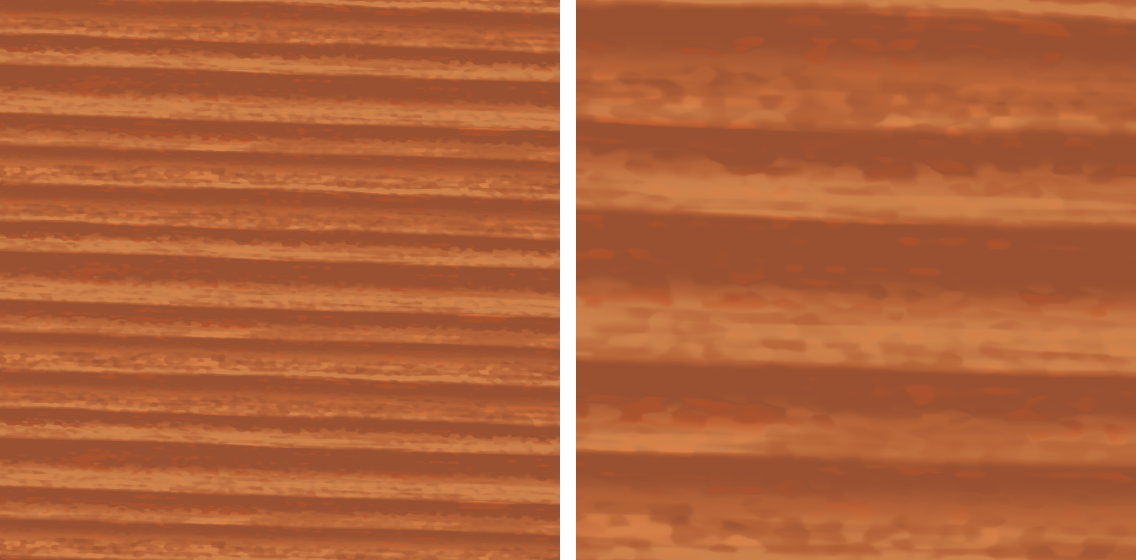
Left: the whole. Right: its middle third, enlarged.
Write a Shadertoy shader that draws this texture.

```glsl
const float TAU = 6.2831853;
const float REPEATS = 3.0;         // vertical repeats of the board
const float DROP = 0.032;          // fall of the grain from left to right
const float SHIFT = 0.064;         // distance of the first repeat from the top
const float WAVE = 0.0012;         // wander of the grain lines
const float LOWER_SOFTNESS = 0.014;
const float UPPER_RAGGEDNESS = 0.07;
const float LINE_WIDTH = 0.013;

// Cells per canvas width, and rows per repeat
const vec2 DRIFT_CELLS = vec2(3.0, 9.0);
const vec2 STREAK_CELLS = vec2(11.0, 56.0);
const vec2 SPECK_CELLS = vec2(85.0, 52.0);

const vec3 DARK_WOOD = vec3(0.602, 0.318, 0.192);
const vec3 ORANGE_WOOD = vec3(0.715, 0.385, 0.215);
const vec3 PALE_WOOD = vec3(0.795, 0.500, 0.290);
const vec3 RED_FLECK = vec3(0.070, 0.005, -0.015);

// Each band: lower edge, height, strength, bright rim
const int BAND_COUNT = 5;
const vec4 BANDS[BAND_COUNT] = vec4[](
    vec4(0.150, 0.085, 0.84, 0.05),
    vec4(0.415, 0.130, 0.82, 0.08),
    vec4(0.580, 0.080, 0.62, 0.05),
    vec4(0.785, 0.145, 0.58, 0.38),
    vec4(0.992, 0.125, 0.50, 0.36));

vec3 hash3(vec2 p) {
    vec3 q = fract(p.xyx * vec3(0.1031, 0.1030, 0.0973));
    q += dot(q, q.yxz + 33.33);
    return fract((q.xxy + q.yzz) * q.zyx);
}

// Smooth cellular noise whose rows wrap after one repeat
float cellNoise(vec2 p, vec2 cells) {
    p *= cells;
    vec2 base = floor(p);
    float sum = 0.0;
    float total = 0.0;
    for (int j = -1; j <= 1; j++) {
        for (int i = -1; i <= 1; i++) {
            vec2 offset = vec2(i, j);
            vec2 id = base + offset;
            id.y = mod(id.y, cells.y);
            vec3 h = hash3(id + cells);
            vec2 d = offset + h.xy - fract(p);
            float weight = exp(-6.0 * dot(d, d));
            sum += weight * h.z;
            total += weight;
        }
    }
    return sum / total;
}

// Depth below the top, following the slanted and slightly wavy grain
float grainDepth(vec2 uv) {
    float depth = (1.0 - uv.y - SHIFT - DROP * uv.x) * REPEATS;
    float wave = sin(5.0 * uv.x + TAU * depth)
               + 0.5 * sin(11.0 * uv.x - 2.0 * TAU * depth)
               + 0.3 * sin(23.0 * uv.x + 3.0 * TAU * depth);
    return depth + wave * WAVE * REPEATS;
}

void mainImage(out vec4 fragColor, in vec2 fragCoord) {
    vec2 uv = fragCoord / iResolution.y;
    float v = fract(grainDepth(uv));
    vec2 grain = vec2(uv.x, v);

    float drift = cellNoise(grain, DRIFT_CELLS) - 0.5;
    float streak = cellNoise(grain, STREAK_CELLS) - 0.5;
    float speck = cellNoise(grain, SPECK_CELLS) - 0.5;
    float ragged = (0.6 * speck + 0.4 * streak + 0.3 * drift) * UPPER_RAGGEDNESS;

    // Pale bands: crisp below, ragged above, some with a bright rim
    float tone = 0.0;
    for (int i = 0; i < BAND_COUNT; i++) {
        vec4 band = BANDS[i];
        float above = fract(band.x - v + 0.5) - 0.5;
        float lower = smoothstep(-LOWER_SOFTNESS, LOWER_SOFTNESS, above + 0.006 * streak);
        float upper = 1.0 - smoothstep(0.65 * band.y, 1.3 * band.y, above + ragged);
        float texture_ = 1.0 + 0.65 * streak + 0.3 * drift + (0.3 + 1.2 * band.w) * speck;
        float rimOffset = (above - 0.02) / LINE_WIDTH;
        float rim = band.w * exp(-rimOffset * rimOffset) * (1.0 + drift);
        tone = max(tone, lower * upper * band.z * texture_ + rim);
    }
    tone = clamp(tone + 0.05 * streak + 0.04 * speck, 0.0, 1.0);

    // Dark wood to orange to pale, with faint red flecks
    vec3 color = mix(DARK_WOOD, ORANGE_WOOD, smoothstep(0.0, 0.55, tone));
    color = mix(color, PALE_WOOD, smoothstep(0.45, 1.0, tone));
    float fleck = smoothstep(0.08, 0.4, 0.6 * streak + 0.5 * speck);
    color += RED_FLECK * fleck * (1.0 - 0.5 * tone);
    fragColor = vec4(color, 1.0);
}
```
